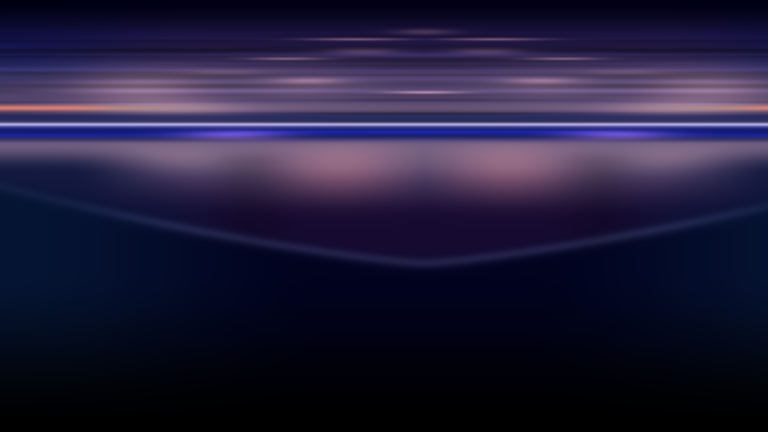
Reproduce this background procedurally as a Shadertoy shader.

```glsl
// Mirrored night lights smeared into horizontal streaks above a dark, curved foreground.
#define AXIS 0.553
#define STREAK_ROWS 95.0
#define STREAK_GAIN 0.30
#define BAND_DEPTH 0.306
#define GLOW_GAIN 1.0
#define CURVE_GAIN 0.75

const vec3 NIGHT = vec3(0.00, 0.00, 0.07);
const vec3 DUSK = vec3(0.11, 0.08, 0.25);
const vec3 HAZE = vec3(0.29, 0.24, 0.39);
const vec3 MAUVE = vec3(0.44, 0.37, 0.50);
const vec3 PLUM = vec3(0.085, 0.04, 0.19);
const vec3 NAVY = vec3(0.05, 0.08, 0.23);
const vec3 ROYAL = vec3(0.06, 0.11, 0.56);
const vec3 AMBER = vec3(0.62, 0.45, 0.36);
const vec3 ROSE = vec3(0.22, 0.11, 0.07);

float hash(vec2 p) {
    vec3 q = fract(vec3(p.xyx) * 0.1031);
    q += dot(q, q.yzx + 33.33);
    return fract((q.x + q.y) * q.z);
}

float noise(vec2 p) {
    vec2 i = floor(p), f = fract(p);
    f = f * f * (3.0 - 2.0 * f);
    return mix(mix(hash(i), hash(i + vec2(1, 0)), f.x),
               mix(hash(i + vec2(0, 1)), hash(i + vec2(1, 1)), f.x), f.y);
}

// Soft bump of half-width w around c
float bump(float v, float c, float w) {
    float k = (v - c) / w;
    return exp(-k * k);
}

float glow(vec2 p, vec2 c, vec2 size) {
    return bump(p.x, c.x, size.x) * bump(p.y, c.y, size.y);
}

// Upper sky: vertical gradient broken into thin horizontal streaks
vec3 streakedSky(vec2 p) {
    vec3 col = mix(NIGHT, DUSK, smoothstep(0.0, 0.10, p.y));
    col = mix(col, HAZE, smoothstep(0.08, 0.21, p.y));
    // Cooler toward the outer edges
    float cool = smoothstep(0.28, 0.55, p.x) * (1.0 - smoothstep(0.13, 0.22, p.y));
    col *= mix(vec3(1.0), vec3(0.55, 0.75, 1.0), cool);
    float rows = noise(vec2(p.x * 3.0, p.y * STREAK_ROWS));
    rows += 0.5 * noise(vec2(p.x * 2.0 + 9.0, p.y * STREAK_ROWS * 2.0)) - 0.75;
    col *= 1.0 + 2.0 * STREAK_GAIN * rows * smoothstep(0.04, 0.12, p.y);
    col += AMBER * 0.38 * glow(p, vec2(0.37, 0.205), vec2(0.09, 0.040));
    col += AMBER * 0.30 * glow(p, vec2(0.32, 0.253), vec2(0.09, 0.022));
    col += AMBER * 0.18 * glow(p, vec2(0.16, 0.20), vec2(0.08, 0.035));
    return col;
}

// Short lights: distance from axis, depth, half-length, strength
vec3 dashes(vec2 p) {
    const vec4 marks[7] = vec4[7](
        vec4(0.00, 0.074, 0.040, 0.30), vec4(0.09, 0.091, 0.065, 0.52),
        vec4(0.08, 0.119, 0.045, 0.30), vec4(0.18, 0.136, 0.050, 0.52),
        vec4(0.15, 0.187, 0.045, 0.32), vec4(0.00, 0.214, 0.050, 0.60),
        vec4(0.26, 0.167, 0.060, 0.22));
    vec3 sum = vec3(0.0);
    for (int i = 0; i < 7; i++) {
        vec4 m = marks[i];
        float thickness = m.w > 0.5 ? 0.0035 : 0.007;
        sum += AMBER * m.w * glow(p, m.xy, vec2(m.z, thickness));
    }
    return sum;
}

// Lower reflection: mauve fading through plum to navy
vec3 reflection(vec2 p) {
    float side = smoothstep(0.28, 0.47, p.x);
    vec3 col = mix(MAUVE, HAZE, smoothstep(0.34, 0.43, p.y));
    col = mix(col, PLUM, smoothstep(0.38, 0.51, p.y));
    col = mix(col, NAVY, side * smoothstep(0.33, 0.40, p.y) * 0.9);
    col = mix(col, NAVY, 0.45 * smoothstep(0.20, 0.35, p.x) * smoothstep(0.42, 0.50, p.y));
    float gap = bump(p.x, 0.225, 0.045) * smoothstep(0.34, 0.38, p.y);
    col *= 1.0 - 0.15 * gap;
    col += GLOW_GAIN * ROSE * glow(p, vec2(0.11, 0.395), vec2(0.085, 0.065));
    col += GLOW_GAIN * AMBER * 0.17 * glow(p, vec2(0.33, 0.365), vec2(0.08, 0.035));
    return col;
}

void mainImage(out vec4 fragColor, in vec2 fragCoord) {
    vec2 uv = fragCoord / iResolution.xy;
    // x: mirrored distance from the axis, y: depth below the top
    vec2 p = vec2(abs(uv.x - AXIS), 1.0 - uv.y);
    vec3 sky = streakedSky(p) + dashes(p);
    vec3 col = mix(sky, reflection(p), smoothstep(0.315, 0.335, p.y));

    // Blue band with fine lines, and the bright lines above it
    float ripple = 0.65 + 0.7 * noise(vec2(p.x * 2.0, p.y * 190.0));
    col = mix(col, NAVY * 1.4, 0.65 * bump(p.y, 0.273, 0.010));
    col = mix(col, ROYAL * ripple, 0.92 * bump(p.y, BAND_DEPTH, 0.016));
    col += vec3(0.32, 0.20, 0.30) * ripple * glow(p, vec2(0.25, 0.312), vec2(0.07, 0.011));
    col = mix(col, vec3(0.74, 0.72, 0.90), 0.9 * bump(p.y, 0.288, 0.0045));
    float outer = smoothstep(0.20, 0.46, p.x);
    vec3 warm = mix(vec3(0.72, 0.58, 0.52), vec3(0.90, 0.52, 0.46), smoothstep(0.36, 0.48, p.x));
    col = mix(col, warm, (0.25 + 0.65 * outer) * bump(p.y, 0.250, 0.0070));

    // Dark foreground under a shallow curved rim
    float d = sqrt(p.x * p.x + 0.0006);
    float rim = 0.614 - 0.20 * d - 0.235 * d * d;
    vec3 ground = mix(vec3(0.003, 0.010, 0.120), vec3(0.020, 0.080, 0.200),
                      smoothstep(0.12, 0.55, p.x));
    ground *= 1.0 - smoothstep(0.62, 1.0, p.y);
    col = mix(col, ground, smoothstep(rim - 0.035, rim + 0.040, p.y));
    float rimFade = 1.0 - 0.65 * smoothstep(0.28, 0.52, p.x);
    col += CURVE_GAIN * vec3(0.11, 0.13, 0.16) * rimFade * bump(p.y, rim, 0.012);

    fragColor = vec4(clamp(col, 0.0, 1.0), 1.0);
}
```
